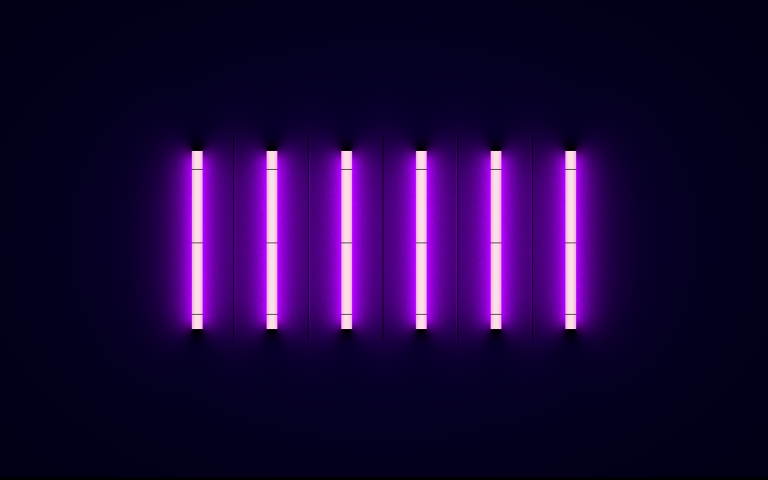
Give the GLSL for this background, as a Shadertoy shader.

```glsl
// Six upright neon tubes on a dark navy wall, parted by thin panel seams.
// Each tube is a line light: its glow fades sideways and fans out past the
// ends, leaving dark wedges there. Lengths are in units of canvas height.

#define TUBES 6
#define SPACING 0.1556
#define TUBE_HALF vec2(0.0115, 0.1855)
#define SEAM_HALF_HEIGHT 0.2125
#define NEAR_GLOW 1.75
#define NEAR_REACH 0.034
#define WIDE_GLOW 0.20
#define WIDE_REACH 0.105
#define GRAIN 0.035

const vec3 WALL_CENTER = vec3(0.012, 0.0, 0.150);
const vec3 WALL_EDGE   = vec3(0.004, 0.0, 0.090);
const vec3 GLOW_COLOR  = vec3(0.47, 0.004, 0.58);
const vec3 TUBE_CORE   = vec3(0.99, 0.88, 0.90);
const vec3 TUBE_SIDE   = vec3(0.98, 0.74, 0.92);
const vec3 TUBE_RIM    = vec3(0.84, 0.38, 0.92);
const vec3 CAP_COLOR   = vec3(0.01, 0.0, 0.03);

float hash(vec2 p) {
    return fract(sin(dot(p, vec2(127.1, 311.7))) * 43758.5453);
}

float boxDistance(vec2 p, vec2 halfSize) {
    vec2 q = abs(p) - halfSize;
    return length(max(q, 0.0)) + min(max(q.x, q.y), 0.0);
}

float coverage(float dist, float pixel) {
    return clamp(0.5 - dist / pixel, 0.0, 1.0);
}

// Soft stroke of the given half width around zero
float stroke(float x, float halfWidth, float pixel) {
    return coverage(abs(x) - halfWidth, pixel);
}

// Integral of cosine-weighted light up to an angle
float lightArc(float angle) {
    return 0.5 * (angle + sin(angle) * cos(angle));
}

float tubeGlow(vec2 p) {
    float d = max(abs(p.x), 0.001);
    float upper = atan((TUBE_HALF.y - p.y) / d);
    float lower = atan((-TUBE_HALF.y - p.y) / d);
    float seen = (lightArc(upper) - lightArc(lower)) / 1.5708;
    return seen * (NEAR_GLOW * exp(-d / NEAR_REACH) + WIDE_GLOW * exp(-d / WIDE_REACH));
}

void mainImage(out vec4 fragColor, in vec2 fragCoord) {
    float pixel = 1.0 / iResolution.y;
    vec2 p = (fragCoord - 0.5 * iResolution.xy) * pixel;

    // Wall, darker towards the borders
    vec3 color = mix(WALL_CENTER, WALL_EDGE, smoothstep(0.15, 0.85, length(p * vec2(0.8, 1.2))));

    // Sum of the light from every tube
    float glow = 0.0;
    float middle = 0.5 * float(TUBES - 1);
    for (int i = 0; i < TUBES; i++) {
        glow += tubeGlow(p - vec2((float(i) - middle) * SPACING, 0.0));
    }
    float grain = hash(floor(p * 320.0)) - 0.5;
    color += GLOW_COLOR * glow * (1.0 + 2.0 * GRAIN * grain);

    // Panel seams: a dark groove, with a lit lip on the side facing the centre
    float seamId = clamp(round(p.x / SPACING), 1.0 - middle - 0.5, middle - 0.5);
    float seamX = p.x - seamId * SPACING + 0.002;
    float seamSpan = coverage(abs(p.y - 0.0045) - SEAM_HALF_HEIGHT, pixel);
    float lipX = seamX + sign(seamId) * 0.0028;
    float lip = stroke(lipX, 0.0011, pixel) * min(abs(seamId), 1.0);
    color += GLOW_COLOR * lip * seamSpan * (0.03 + 0.35 * glow);
    color *= 1.0 - 0.55 * stroke(seamX, 0.0012, pixel) * seamSpan;

    // Nearest tube
    float tubeId = clamp(floor(p.x / SPACING) + 0.5, -middle, middle);
    vec2 q = p - vec2(tubeId * SPACING, 0.0);

    // Shade and dark sockets beyond the tube ends
    vec2 end = vec2(q.x, abs(q.y) - TUBE_HALF.y - 0.004);
    color *= 1.0 - 0.65 * exp(-dot(end, end) / 0.0004);
    color = mix(color, CAP_COLOR, coverage(boxDistance(end, vec2(0.0095, 0.0045)), pixel));

    // Tube body, pale in the core and pink at its sides
    float across = abs(q.x) / TUBE_HALF.x;
    vec3 tube = mix(TUBE_CORE, TUBE_SIDE, smoothstep(0.25, 0.85, across));
    tube = mix(tube, TUBE_RIM, smoothstep(0.82, 1.05, across));

    // Thin rings around the glass
    float rings = stroke(q.y - 0.147, 0.0010, pixel)
                + stroke(q.y + 0.006, 0.0010, pixel)
                + stroke(q.y + 0.155, 0.0010, pixel);
    tube *= 1.0 - 0.65 * min(rings, 1.0);
    color = mix(color, tube, coverage(boxDistance(q, TUBE_HALF), pixel));

    // Black strip along the floor
    color *= smoothstep(0.003, 0.009, p.y + 0.5);
    fragColor = vec4(clamp(color, 0.0, 1.0), 1.0);
}
```
